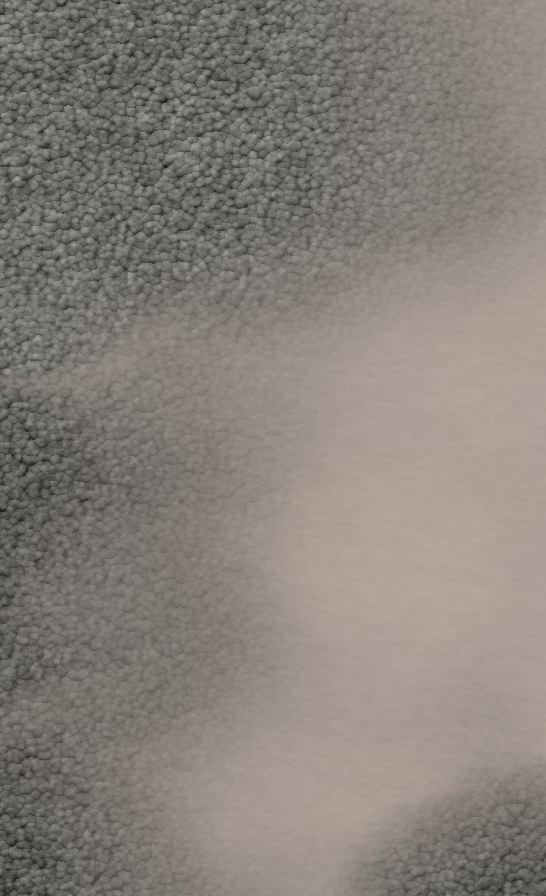
Reproduce this texture procedurally as a Shadertoy shader.

```glsl
// Pale dust drifting over a field of dark gravel.
// Gravel mixes small lit cellular stones with embossed noise; the dust veil
// is an optical depth built from a curved front, soft puffs and fractal noise.

const vec2  CANVAS      = vec2(0.609, 1.0);   // extent in canvas heights
const vec3  GRAVEL      = vec3(0.396, 0.398, 0.382);
const vec3  DUST_THIN   = vec3(0.592, 0.553, 0.526);
const vec3  DUST_THICK  = vec3(0.700, 0.646, 0.610);
const vec2  LIGHT       = vec2(-0.45, 0.89);
const float STONE_SCALE = 122.0;
const float RELIEF      = 0.25;
const float RELIEF_FADE = 1.2;
const float DUST_RATE   = 5.5;
const float FRONT_WARP  = 0.07;

float hash(vec2 p) {
    vec3 q = fract(vec3(p.xyx) * 0.1031);
    q += dot(q, q.yzx + 33.33);
    return fract((q.x + q.y) * q.z);
}

float noise(vec2 p) {
    vec2 i = floor(p), f = fract(p);
    f = f * f * (3.0 - 2.0 * f);
    return mix(mix(hash(i), hash(i + vec2(1, 0)), f.x),
               mix(hash(i + vec2(0, 1)), hash(i + vec2(1, 1)), f.x), f.y);
}

float fbm(vec2 p) {
    float sum = 0.0, amp = 0.5;
    for (int i = 0; i < 5; i++) {
        sum += amp * noise(p);
        p = mat2(0.8, 0.6, -0.6, 0.8) * p * 2.03 + 17.0;
        amp *= 0.5;
    }
    return sum;
}

// Soft elliptical blob, 1 at its centre
float puff(vec2 p, vec2 centre, vec2 radius) {
    vec2 q = (p - centre) / radius;
    return exp(-dot(q, q));
}

// Signed brightness of rounded stones of mixed size with dark gaps
float stones(vec2 p) {
    vec2 cell = floor(p), nearest = vec2(0.0), id = cell;
    float best = 9.0;
    for (int y = -1; y <= 1; y++)
    for (int x = -1; x <= 1; x++) {
        vec2 c = cell + vec2(x, y);
        vec2 r = p - c - vec2(hash(c), hash(c + 71.7));
        float d = dot(r, r) * mix(0.8, 1.6, hash(c + 13.1));
        if (d < best) { best = d; nearest = r; id = c; }
    }
    float gap = smoothstep(0.3, 0.85, sqrt(best));
    return 0.9 * dot(nearest, LIGHT) + 0.7 * (hash(id + 31.3) - 0.5) - 0.8 * (gap - 0.33);
}

// Noise lit from one side: paired bright and dark lumps
float emboss(vec2 p) {
    return noise(p) - noise(p + 0.7 * LIGHT);
}

float gravelRelief(vec2 p) {
    vec2 q = mat2(0.98, 0.17, -0.17, 0.98) * p * vec2(1.0, 1.15);
    float lumps = 0.6 * emboss(q * 105.0) + emboss(q.yx * 170.0 + 23.0);
    float grain = noise(q * 255.0 + 5.0) - 0.5;
    float patches = fbm(p * 24.0) - 0.48;
    return 0.55 * stones(q * STONE_SCALE) + 0.5 * lumps + 0.45 * grain + 0.4 * patches;
}

float dustDensity(vec2 p) {
    // Main front: far right at the top, beyond the left side below
    float front = mix(-0.015, 0.325, smoothstep(0.54, 0.80, p.y));
    front += 0.065 * exp(-pow((p.y - 0.48) / 0.07, 2.0));
    front += 0.075 * smoothstep(0.22, 0.0, p.y);
    float billow = fbm(p * vec2(5.0, 7.0) + 3.0) - 0.48;
    float s = p.x - front + FRONT_WARP * billow;
    float depth = DUST_RATE * 0.5 * (s + sqrt(s * s + 0.0022));

    // Thick and thin regions
    depth += 1.2 * puff(p, vec2(0.45, 0.37), vec2(0.11, 0.14));
    depth += 0.5 * puff(p, vec2(0.58, 0.56), vec2(0.16, 0.13));
    depth += 0.8 * puff(p, vec2(0.29, 0.09), vec2(0.11, 0.10));
    depth += 0.2 * puff(p, vec2(0.06, 0.66), vec2(0.12, 0.05));
    depth -= 0.2 * puff(p, vec2(0.25, 0.26), vec2(0.10, 0.06));
    depth -= 0.9 * puff(p, vec2(0.57, 0.20), vec2(0.13, 0.09));

    // Thin wisps reaching over the left side
    float arc = 0.572 + 0.10 * smoothstep(0.08, 0.25, p.x);
    float width = 0.008 + 0.10 * p.x;
    float wisp = exp(-pow((p.y - arc) / width, 2.0)) * smoothstep(0.27, 0.13, p.x);
    depth += 0.50 * wisp * (0.7 + 0.6 * noise(p * vec2(18.0, 45.0)));
    vec2 slant = vec2(p.x, p.y - 0.25 * p.x);
    depth += 0.50 * puff(slant, vec2(0.05, 0.195), vec2(0.09, 0.030));
    depth += 0.35 * puff(p, vec2(0.09, 0.31), vec2(0.10, 0.04));

    // Opening in the lower right corner
    float opening = length((p - vec2(0.555, -0.03)) / vec2(0.145, 0.12)) + 0.8 * billow;
    float veil = 1.0 - exp(-max(depth * (1.0 + 0.4 * billow), 0.0));
    return veil * mix(0.14, 1.0, smoothstep(0.35, 1.6, opening));
}

void mainImage(out vec4 fragColor, in vec2 fragCoord) {
    vec2 p = fragCoord / iResolution.xy * CANVAS;
    float density = dustDensity(p);

    // Ground, darker in the lower part
    vec3 ground = GRAVEL * mix(0.80, 1.02, smoothstep(0.46, 0.60, p.y));

    // Dust veil, warmer where thick, with faint sideways streaks
    vec3 dust = mix(DUST_THIN, DUST_THICK, smoothstep(0.62, 1.02, density));
    float tint = fbm(p * vec2(6.0, 9.0) + 11.0) - 0.48;
    dust += tint * vec3(0.06, 0.05, 0.035);
    dust += 0.022 * (noise(vec2(p.x * 75.0, (p.y + 0.12 * p.x) * 230.0)) - 0.5);

    // Relief fades faster than the ground colour
    vec3 col = mix(ground, dust, density);
    col += RELIEF * pow(1.0 - density, RELIEF_FADE) * gravelRelief(p);
    fragColor = vec4(clamp(col, 0.05, 0.9), 1.0);
}
```
